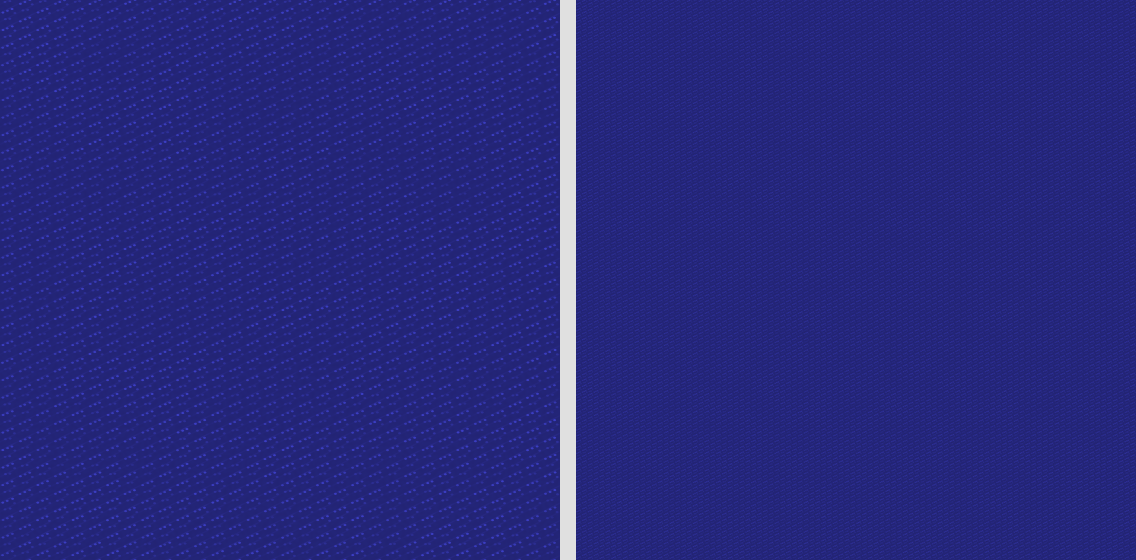
Left, the tile; right, the same tile 3 across and 3 down.
Write a WebGL 2 fragment shader that draws this texture.

```glsl
#version 300 es
precision highp float;
// Deep blue twill cloth: fine slanted streaks flecked with small brighter stitches.
uniform vec2 u_resolution;
out vec4 fragColor;

const vec3 BASE  = vec3(0.137, 0.143, 0.465);
const vec3 SOFT  = vec3(0.160, 0.163, 0.535);
const vec3 MID   = vec3(0.180, 0.190, 0.610);
const vec3 LIGHT = vec3(0.232, 0.242, 0.765);

const float COLUMNS = 32.0;       // stitches across
const float ROWS = 32.0;          // stitches up, each with two streaks
const float RISE = 16.0;          // rows climbed over the full width
const int FLECKS = 6;             // flecks in each stitch
const float FLECK_RADIUS = 0.0021;
const float FLECK_SCATTER = 0.22;
const float STREAK_HALF_WIDTH = 0.0013;
const float MAIN_LANE = 0.25;     // heights of the two streaks in a stitch
const float SIDE_LANE = 0.75;
const float WEAR_CELLS = 8.0;     // scale of the slow variation
const float WEAR_AMOUNT = 0.20;
const float GRAIN_CELLS = 128.0;  // scale of the fine thread grain
const float GRAIN_AMOUNT = 0.035;

float hash(vec2 p) {
    vec3 q = fract(vec3(p.xyx) * 0.1031);
    q += dot(q, q.yzx + 33.33);
    return fract((q.x + q.y) * q.z);
}

// Gradient noise that wraps after `period` cells
float cornerSlope(vec2 corner, vec2 offset, float period) {
    float angle = 6.2832 * hash(mod(corner, period) + 7.0);
    return dot(vec2(cos(angle), sin(angle)), offset);
}

float gradientNoise(vec2 p, float period) {
    vec2 i = floor(p), f = fract(p);
    vec2 w = f * f * f * (f * (f * 6.0 - 15.0) + 10.0);
    vec2 e = vec2(1.0, 0.0);
    float low = mix(cornerSlope(i, f, period),
                    cornerSlope(i + e, f - e, period), w.x);
    float high = mix(cornerSlope(i + e.yx, f - e.yx, period),
                     cornerSlope(i + 1.0, f - 1.0, period), w.x);
    return mix(low, high, w.y);
}

// Sheared cell coordinates back to canvas lengths
vec2 toCanvas(vec2 d) {
    float x = d.x / COLUMNS;
    return vec2(x, (d.y + RISE * x) / ROWS);
}

float coverage(float d, float radius, float edge) {
    return 1.0 - smoothstep(radius - edge, radius + edge, d);
}

void main() {
    vec2 uv = gl_FragCoord.xy / u_resolution;
    float edge = 0.6 / min(u_resolution.x, u_resolution.y);

    // Slanted cells; wrapped ids continue across both seams
    vec2 cloth = vec2(uv.x * COLUMNS, uv.y * ROWS - uv.x * RISE);
    vec2 cell = floor(cloth), local = fract(cloth);
    float turn = floor(cell.x / COLUMNS);
    vec2 id = vec2(cell.x - turn * COLUMNS, mod(cell.y + turn * RISE, ROWS));

    float wear = WEAR_AMOUNT * gradientNoise(uv * WEAR_CELLS, WEAR_CELLS);
    float grain = gradientNoise(uv * GRAIN_CELLS, GRAIN_CELLS);

    // Two faint unbroken streaks, swelling along each stitch
    float swell = 0.7 + 0.3 * cos(6.2832 * (local.x - 0.5));
    vec2 lanes = abs(local.y - vec2(MAIN_LANE, SIDE_LANE)) / ROWS;
    float mainStreak = coverage(lanes.x, STREAK_HALF_WIDTH, edge);
    float sideStreak = 0.6 * coverage(lanes.y, STREAK_HALF_WIDTH, edge);
    float streak = max(mainStreak, sideStreak) * (swell + wear);
    vec3 color = mix(BASE, SOFT, clamp(streak, 0.0, 1.0));

    // Flecks alternate between the streaks, uneven in place and strength
    for (int k = 0; k < FLECKS; k++) {
        float n = float(k);
        float side = mod(n, 2.0);
        float chance = hash(id + 41.0 * n + 3.0);
        vec2 center = vec2(0.16 + 0.135 * n, mix(MAIN_LANE, SIDE_LANE, side));
        center.y += FLECK_SCATTER * (hash(vec2(n, 5.0)) - 0.5);
        center.x += 0.04 * (hash(id + 59.0 * n + 17.0) - 0.5);
        float d = length(toCanvas(local - center) * vec2(0.85, 1.15));
        float mask = coverage(d, FLECK_RADIUS, edge);
        float strength = mix(0.92, 0.55, side) + 0.2 * (chance - 0.5) + wear;
        strength = clamp(strength, 0.0, 1.0);
        color = mix(color, mix(MID, LIGHT, strength), mask * strength);
    }

    color *= 1.0 + GRAIN_AMOUNT * grain;
    fragColor = vec4(color, 1.0);
}
```
